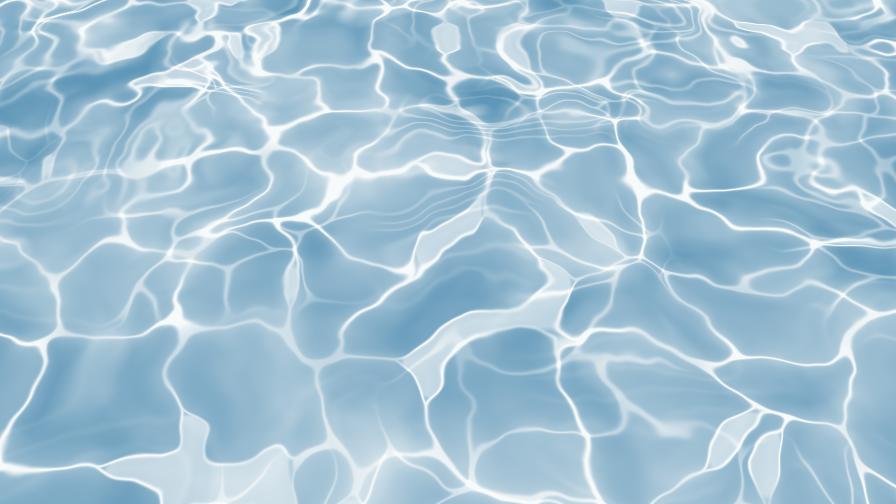
Reproduce this texture procedurally as a Shadertoy shader.

```glsl
vec2 hash22(vec2 p) {
    vec3 h = fract(p.xyx * vec3(0.1031, 0.1030, 0.0973));
    h += dot(h, h.yzx + 33.33);
    return fract((h.xx + h.yz) * h.zy);
}

float noise(vec2 p) {
    vec2 i = floor(p), f = fract(p);
    f = f * f * f * (f * (f * 6.0 - 15.0) + 10.0);
    return mix(mix(hash22(i).x, hash22(i + vec2(1, 0)).x, f.x),
               mix(hash22(i + vec2(0, 1)).x, hash22(i + vec2(1, 1)).x, f.x), f.y);
}

float fbm(vec2 p) {
    float sum = 0.0, amp = 0.53;
    for (int i = 0; i < 4; i++) {
        sum += amp * noise(p);
        p = mat2(1.6, 1.2, -1.2, 1.6) * p + 7.3;
        amp *= 0.5;
    }
    return sum;
}

vec2 noiseOffset(vec2 p) {
    return vec2(noise(p), noise(p + 31.7)) - 0.5;
}

vec2 cellPoint(vec2 cell) {
    return cell + 0.08 + 0.84 * hash22(cell);
}

// Distance to the cell borders, blended so that the junctions flare
float webDistance(vec2 p) {
    vec2 base = floor(p), nearest = vec2(0);
    float best = 9.0;
    for (int y = -1; y <= 1; y++)
    for (int x = -1; x <= 1; x++) {
        vec2 r = cellPoint(base + vec2(x, y)) - p;
        if (dot(r, r) < best) {
            best = dot(r, r);
            nearest = r;
        }
    }
    float sum = 0.0;
    for (int y = -2; y <= 2; y++)
    for (int x = -2; x <= 2; x++) {
        vec2 r = cellPoint(base + vec2(x, y)) - p;
        vec2 across = r - nearest;
        if (dot(across, across) > 1e-4)
            sum += exp(-24.0 * dot(0.5 * (r + nearest), normalize(across)));
    }
    return max(-log(sum + 1e-6) / 24.0, 0.0);
}

float lineGlow(float d, float width) {
    return exp(-d * d / (width * width));
}

void mainImage(out vec4 fragColor, in vec2 fragCoord) {
    vec2 uv = (fragCoord - vec2(0.5 * iResolution.x, 0.0)) / iResolution.y;

    // Tilted water plane: cells shrink and flatten towards the top
    float depth = 1.0 / (2.2 - uv.y);
    vec2 p = vec2(7.7 * uv.x, 17.0) * depth + vec2(40.0, 20.0);
    float scale = 11.4 * pow(depth, 1.5);
    float far = smoothstep(0.25, 1.0, uv.y);

    // Surface waves bend the light
    vec2 q = p + 0.85 * noiseOffset(p * 0.9);
    q += (0.16 + 0.22 * far) * noiseOffset(p * 2.5 + 11.0);
    q += 0.06 * noiseOffset(p * 6.0 + 5.0);

    // Blue body with soft veils
    float light = 0.19 + 0.75 * (fbm(q * 0.9 + 3.0) - 0.5);
    light += 0.22 * (noise(q * vec2(3.2, 1.1) + 17.0) - 0.5);

    // Main web, its strands opening here and there into pale slivers
    float d = webDistance(q);
    float width = 0.0042 * scale;
    float opening = 0.15 * smoothstep(0.6, 0.86, noise(p * 1.35 + 7.0));
    float strength = mix(0.4, 1.0, smoothstep(0.2, 0.7, noise(p * 1.7 + 23.0)));
    float sliver = 1.0 - smoothstep(-width, width, d - opening);
    sliver *= smoothstep(0.02, 0.06, opening);
    light += 0.24 * exp(-7.5 * d);
    light = mix(light, 0.8, 0.72 * sliver);
    light = mix(light, 1.0, strength * lineGlow(d - opening, width));

    // Finer, fainter web
    vec2 fine = q * 1.35 + 0.7 * noiseOffset(q * 1.3 + 50.0) + 13.0;
    float fineD = webDistance(fine);
    float patches = smoothstep(0.35, 0.75, noise(p * 0.8 + 61.0) + 0.12 * far);
    light += patches * (0.32 * lineGlow(fineD, 1.4 * width) + 0.09 * exp(-9.0 * fineD));

    // Curled ripple reflections on the distant surface
    float contour = noise(q * vec2(0.8, 1.0) + 71.0);
    float ripples = pow(0.5 + 0.5 * sin(38.0 * contour), 5.0);
    float rippleArea = smoothstep(0.4, 0.7, noise(p * 0.7 + 83.0));
    light += (0.06 + 0.3 * far) * rippleArea * (ripples - 0.2);

    vec3 color = mix(vec3(0.42, 0.62, 0.74), vec3(0.97, 0.98, 0.98), clamp(light, -0.08, 1.0));
    fragColor = vec4(color, 1.0);
}
```
